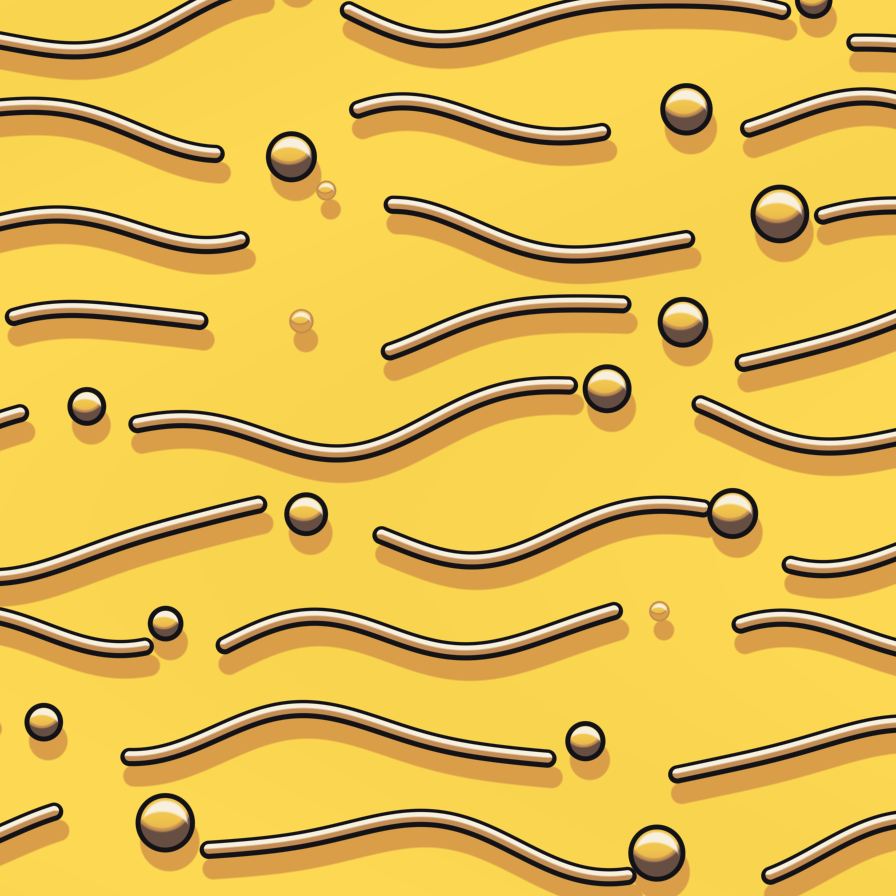
Write a WebGL 1 fragment shader that draws this pattern.

```glsl
precision highp float;
// Wavy outlined tubes and glossy beads with hard drop shadows on a yellow ground.
// Staggered rows are cut into cells; each cell holds one layered-sine tube and
// one bead in the gap at its right end. Nearest shapes are found, then shaded.
uniform vec2 u_resolution;

const float ROW_HEIGHT = 0.115;
const vec3 YELLOW = vec3(0.985, 0.84, 0.315);
const vec3 SHADOW = vec3(0.85, 0.62, 0.28);
const vec3 INK = vec3(0.075, 0.075, 0.09);
const vec3 TAN = vec3(0.76, 0.55, 0.32);
const vec3 BROWN = vec3(0.40, 0.31, 0.26);
const vec3 CREAM = vec3(0.97, 0.94, 0.87);

float hash(vec2 id, float salt) {
  return fract(sin(dot(id, vec2(41.3, 289.1)) + salt * 17.7) * 4375.85);
}

// Height and slope of the tube of one cell at x
vec2 tubeCurve(float x, vec2 id, float middle) {
  float phase = id.y * 1.1 + hash(id, 1.0) * 2.2;
  float tilt = (hash(id, 2.0) - 0.3) * 0.19;
  float base = (id.y + 0.4 + 0.2 * hash(id, 3.0)) * ROW_HEIGHT;
  float a = 13.0 * x + phase, b = 22.0 * x - phase * 1.7;
  return vec2(base + tilt * (x - middle) + 0.025 * sin(a) + 0.007 * sin(b),
              tilt + 0.325 * cos(a) + 0.154 * cos(b));
}

// Offset from the nearest tube axis; offset from the nearest bead and its radius
void findShapes(vec2 p, out vec2 tube, out vec3 bead) {
  tube = vec2(1.0);
  bead = vec3(1.0, 1.0, 0.02);
  float homeRow = floor(p.y / ROW_HEIGHT);
  for (int j = -1; j <= 1; j++) {
    float row = homeRow + float(j);
    float width = mix(0.42, 0.64, hash(vec2(row, 3.0), 4.0));
    float start = hash(vec2(row, 7.0), 5.0) * width;
    float homeColumn = floor((p.x - start) / width);
    for (int i = -1; i <= 1; i++) {
      vec2 id = vec2(homeColumn + float(i), row);
      float left = start + id.x * width;
      float right = left + width;
      float middle = left + 0.5 * width;
      float xMin = left + 0.03 + 0.10 * hash(id, 6.0);
      float xMax = right - 0.03 - 0.10 * hash(id, 7.0);

      // Slide along the curve to its closest point
      float x = clamp(p.x, xMin, xMax);
      for (int k = 0; k < 3; k++) {
        vec2 c = tubeCurve(x, id, middle);
        float stepX = (p.x - x + (p.y - c.x) * c.y) / (1.0 + c.y * c.y);
        x = clamp(x + stepX, xMin, xMax);
      }
      vec2 away = p - vec2(x, tubeCurve(x, id, middle).x);
      if (length(away) < length(tube)) tube = away;

      // Large beads, with a quarter of them small droplets
      float pick = hash(id, 8.0);
      float radius = pick < 0.25 ? 0.009 + 0.02 * pick : mix(0.019, 0.034, hash(id, 9.0));
      float beadX = right + 0.03 * (hash(id, 10.0) - 0.5);
      float beadY = tubeCurve(beadX, id, middle).x + 0.05 * (hash(id, 11.0) - 0.5);
      vec2 toBead = p - vec2(beadX, beadY);
      if (length(toBead) - radius < length(bead.xy) - bead.z) bead = vec3(toBead, radius);
    }
  }
}

// Coverage of the inside of a distance, with a soft edge
float fill(float d, float soft) {
  return 1.0 - smoothstep(-soft, soft, d);
}

void main() {
  vec2 p = gl_FragCoord.xy / u_resolution.y;
  float soft = 0.8 / u_resolution.y;
  vec2 tube;
  vec3 bead;

  // Ground and drop shadows
  vec3 color = YELLOW + 0.008 * sin(5.0 * p.x + 3.0 * sin(4.0 * p.y));
  findShapes(p + vec2(-0.005, 0.021), tube, bead);
  float shade = min(length(tube) - 0.012, length(bead.xy) - bead.z);
  color = mix(color, SHADOW, fill(shade, soft * 1.5));

  // Tubes: ink outline, tan body, cream upper side
  findShapes(p, tube, bead);
  color = mix(color, INK, fill(length(tube) - 0.0102, soft));
  vec2 core = tube - vec2(0.0, 0.001);
  vec3 body = mix(TAN, CREAM, smoothstep(-0.0012, 0.0014, core.y));
  color = mix(color, body, fill(length(core) - 0.0055, soft));

  // Beads: rim, gold body, brown underside, cream cap
  float radius = bead.z;
  bool droplet = radius < 0.016;
  float rim = droplet ? 0.002 : 0.0055;
  float dist = length(bead.xy);
  vec2 v = bead.xy / radius;
  float blur = soft / radius;
  vec3 ball = mix(YELLOW, SHADOW, 0.3 + 0.3 * smoothstep(0.3, -0.4, v.y));
  float under = length(v - vec2(-0.1, 0.75)) - 1.0;
  ball = mix(ball, TAN, smoothstep(-0.12, 0.0, under));
  ball = mix(ball, droplet ? SHADOW : BROWN, smoothstep(0.0, 0.08 + blur, under));
  float cap = max(1.15 - length(v - vec2(-0.1, -0.78)), length(v) - 0.74);
  ball = mix(ball, CREAM, fill(cap, 0.03 + blur));
  color = mix(color, droplet ? TAN : INK, fill(dist - radius, soft));
  color = mix(color, ball, fill(dist - radius + rim, soft));

  gl_FragColor = vec4(color, 1.0);
}
```
